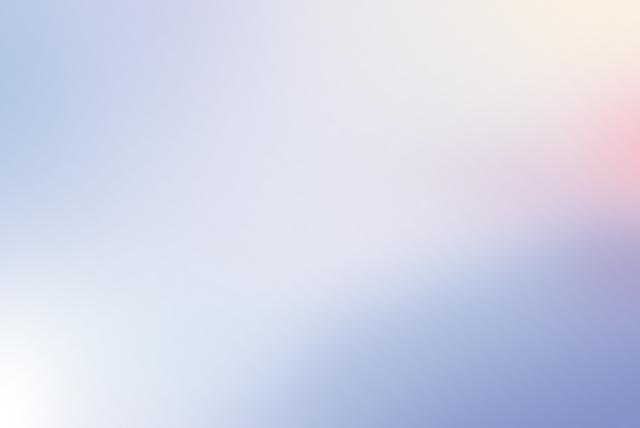
Write a WebGL 2 fragment shader that draws this background.

```glsl
#version 300 es
precision highp float;
// A soft pastel mesh gradient: a pale lavender ground tinted by wide
// elliptical glows, with a slanted periwinkle bank at the lower right,
// white light in the lower left corner and a barely visible weave.

uniform vec2 u_resolution;
out vec4 fragColor;

// Elliptical falloff: 1 at the centre, fading smoothly beyond the radii.
float glow(vec2 p, vec2 centre, vec2 radii) {
    vec2 d = (p - centre) / radii;
    return exp(-dot(d, d));
}

// Smooth ramp that rises as x falls from high to low.
float fall(float high, float low, float x) {
    return 1.0 - smoothstep(low, high, x);
}

// Faint woven texture from layered sines, about -1 to 1.
float weave(vec2 p) {
    float sum = 0.0;
    for (float i = 1.0; i < 4.0; i++) {
        vec2 q = p * 90.0 * i + 2.0 * sin(p.yx * 17.0 * i + i);
        sum += sin(q.x) * sin(q.y) / i;
    }
    return sum / 1.8;
}

void main() {
    // The canvas spans 1.5 by 1, whatever its size.
    vec2 p = gl_FragCoord.xy / u_resolution * vec2(1.5, 1.0);

    vec3 colour = vec3(0.89, 0.90, 0.95);

    // Cool sky at the upper left, with lilac along the top
    colour = mix(colour, vec3(0.69, 0.775, 0.89), glow(p, vec2(-0.10, 0.85), vec2(0.45, 0.46)));
    colour = mix(colour, vec3(0.77, 0.78, 0.905), 0.5 * glow(p, vec2(0.38, 1.05), vec2(0.27, 0.30)));

    // Cream light at the upper right
    colour = mix(colour, vec3(0.99, 0.945, 0.885), glow(p, vec2(1.50, 1.10), vec2(0.60, 0.46)));

    // Periwinkle bank: a sky blue fringe, then a deeper core
    float slant = p.y - 0.45 * p.x;
    float fringe = fall(0.08, -0.25, slant) * smoothstep(0.20, 0.85, p.x);
    float core = fall(-0.05, -0.70, slant) * smoothstep(0.30, 1.10, p.x);
    colour = mix(colour, vec3(0.73, 0.79, 0.90), fringe);
    colour = mix(colour, vec3(0.52, 0.57, 0.78), core);

    // Pale mist and a touch of cyan at the lower left
    colour = mix(colour, vec3(0.91, 0.945, 0.97), 0.7 * glow(p, vec2(0.16, 0.18), vec2(0.28, 0.20)));
    colour = mix(colour, vec3(0.82, 0.90, 0.95), 0.45 * glow(p, vec2(0.50, 0.20), vec2(0.18, 0.14)));

    // Mauve haze, violet shade and rose glow along the right edge
    colour = mix(colour, vec3(0.87, 0.79, 0.87), 0.6 * glow(p, vec2(1.25, 0.57), vec2(0.28, 0.14)));
    colour = mix(colour, vec3(0.65, 0.60, 0.78), 0.6 * glow(p, vec2(1.52, 0.38), vec2(0.22, 0.14)));
    colour = mix(colour, vec3(0.97, 0.75, 0.79), 0.85 * glow(p, vec2(1.56, 0.64), vec2(0.20, 0.17)));

    // White light in the lower left corner
    colour = mix(colour, vec3(1.0), glow(p, vec2(0.0, 0.02), vec2(0.17, 0.24)));

    fragColor = vec4(colour + 0.003 * weave(p), 1.0);
}
```
